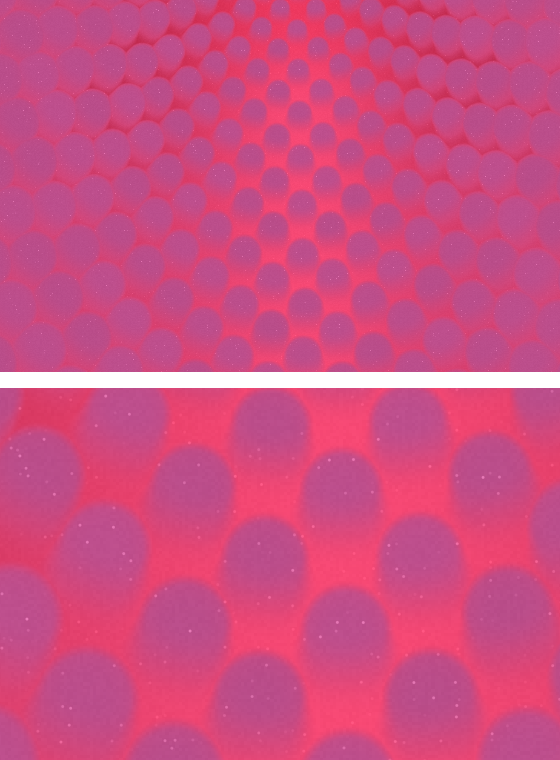
Top, the full canvas; bottom, a detail of the centre.
Give the GLSL for this texture, as a Shadertoy shader.

```glsl
// Pink convoluted foam: staggered rounded bumps fanning out from a glowing central valley.

// Lattice, in canvas heights; depth is measured down from the top edge
const float AXIS_X = 0.80, AXIS_DRIFT = 0.02;          // central column
const float COLUMN_GAP = 0.045, COLUMN_SPREAD = 0.050; // gap at the top, growth with depth
const float WIDEN_LOW = 0.0022, WIDEN_TOP = 0.0016;    // extra gap toward the sides
const float ROW_START = 0.078, ROW_GAP = 0.054, ROW_WIDEN = 0.00063;
const float BEND_LEFT = 0.000255, BEND_RIGHT = 0.00324; // lift of the rows at the sides
const float BEND_LIMIT = 8.0;                           // the lift is straight past this column

// Bump form
const float BUMP_SIZE = 0.62, BUMP_WIDEN = 4.0;
const float FLARE = 0.42, ROUNDING = 0.38;
const float LEAN = 0.11, MAX_LEAN = 0.75;
const float JITTER = 0.09, SHADE_VARIATION = 0.03;

// Colours
const vec3 CAP = vec3(0.735, 0.305, 0.545);
const vec3 SKIRT = vec3(0.83, 0.275, 0.475);
const vec3 GLOW = vec3(0.97, 0.285, 0.455);
const vec3 GLOW_TOP = vec3(0.93, 0.22, 0.37);
const vec3 VALLEY_TOP = vec3(0.73, 0.15, 0.29);
const vec3 VALLEY_LOW = vec3(0.83, 0.235, 0.42);
const float GLOW_WIDTH = 0.30;

// Foam surface
const float GRAIN_CELLS = 340.0, GRAIN = 0.018;
const float SPECK_CELLS = 130.0, SPECK_DENSITY = 0.10, SPECK_LIGHT = 0.20;

float hash(vec2 p) {
    return fract(sin(dot(p, vec2(127.1, 311.7))) * 43758.5453);
}

float axisX(float depth) { return AXIS_X + AXIS_DRIFT * depth; }
float columnGap(float depth) { return COLUMN_GAP + COLUMN_SPREAD * depth; }
float widening(float depth) { return WIDEN_LOW + WIDEN_TOP * exp(-6.0 * max(depth, 0.0)); }

float rowBend(float column) {
    float k = min(abs(column), BEND_LIMIT), past = abs(column) - k;
    return column < 0.0 ? BEND_LEFT * k * k * (k + 3.0 * past)
                        : BEND_RIGHT * k * (k + 2.0 * past);
}

// Fractional column under a point, by fixed-point iteration
float columnAt(vec2 p) {
    float u = (p.x - axisX(p.y)) / columnGap(p.y);
    float w = widening(p.y), k = u * 0.8;
    for (int i = 0; i < 6; i++) k = u / (1.0 + w * k * k);
    return k;
}

// Fractional half-row at an unbent depth
float rowAt(float depth) {
    float disc = ROW_GAP * ROW_GAP + 4.0 * ROW_WIDEN * (depth - ROW_START);
    return (sqrt(max(disc, 0.0)) - ROW_GAP) / (2.0 * ROW_WIDEN);
}

// Coverage of one bump: clear crown, rounded body, flared soft skirt
float bumpCover(vec2 q) {
    float below = max(-q.y, 0.0);
    float d = length(vec2(q.x / (1.0 + FLARE * below), max(q.y, 0.0)));
    float softness = 0.28 + 0.40 * min(below, 1.2);
    float edge = 1.0 - smoothstep(1.0 - softness, 1.06, d);
    float body = 1.0 - ROUNDING * d * d;
    return edge * body * (1.0 - smoothstep(-0.4, 2.0, below));
}

// Strongest coverage among nearby bumps (x) and that bump's random shade (y)
vec2 foam(vec2 p) {
    vec2 best = vec2(0.0, 0.5);
    float nearColumn = floor(columnAt(p) + 0.5);
    for (int i = -3; i <= 3; i++) {
        float k = nearColumn + float(i);
        float bend = rowBend(k), parity = mod(k, 2.0);
        float nearRow = 2.0 * floor((rowAt(p.y + bend) - parity) * 0.5) + parity;
        for (int j = -1; j <= 1; j++) {
            float m = nearRow + 2.0 * float(j);
            float depth = ROW_START + ROW_GAP * m + ROW_WIDEN * m * m - bend;
            float gap = columnGap(depth), wide = widening(depth) * k * k;
            float radius = BUMP_SIZE * gap * (1.0 + BUMP_WIDEN * wide);
            vec2 center = vec2(axisX(depth) + gap * k * (1.0 + wide), depth);
            vec2 id = vec2(k, m);
            vec2 offset = vec2(hash(id), hash(id + 17.3)) - 0.5;
            vec2 q = (p - center) / radius - 2.0 * JITTER * offset;
            // Crowns lean toward the central valley
            vec2 up = normalize(vec2(clamp(-LEAN * k, -MAX_LEAN, MAX_LEAN), 1.0));
            q.y = -q.y;
            q = vec2(dot(q, vec2(up.y, -up.x)), dot(q, up));
            float cover = bumpCover(q);
            if (cover > best.x) best = vec2(cover, hash(id + 5.7));
        }
    }
    return best;
}

// Small bright flecks, at most one per cell
float specks(vec2 p) {
    vec2 cell = floor(p * SPECK_CELLS);
    vec2 spot = 0.25 + 0.5 * vec2(hash(cell + 3.1), hash(cell + 9.4));
    float d = length(fract(p * SPECK_CELLS) - spot);
    float present = step(1.0 - SPECK_DENSITY, hash(cell));
    return present * hash(cell + 21.9) * (1.0 - smoothstep(0.08, 0.25, d));
}

void mainImage(out vec4 fragColor, in vec2 fragCoord) {
    vec2 p = fragCoord / iResolution.y;
    p.y = 1.0 - p.y;
    // Valley light: bright along the axis, deep red in the upper corners
    float side = (p.x - axisX(p.y)) / GLOW_WIDTH;
    float glow = exp(-side * side);
    vec3 valley = mix(VALLEY_TOP, VALLEY_LOW, smoothstep(0.1, 0.75, p.y));
    valley = mix(valley, mix(GLOW_TOP, GLOW, smoothstep(0.0, 0.3, p.y)), glow);
    // Bumps
    vec2 bump = foam(p);
    vec3 skirt = mix(SKIRT, valley, 0.5 * glow);
    vec3 color = mix(valley, skirt, smoothstep(0.0, 0.4, bump.x));
    color = mix(color, CAP, smoothstep(0.2, 0.92, bump.x));
    color *= 1.0 + SHADE_VARIATION * (bump.y - 0.5) * bump.x;
    // Grain and flecks
    color += GRAIN * (hash(floor(p * GRAIN_CELLS)) - 0.5);
    color += SPECK_LIGHT * specks(p) * (0.3 + 0.7 * bump.x);
    fragColor = vec4(clamp(color, 0.0, 1.0), 1.0);
}
```
